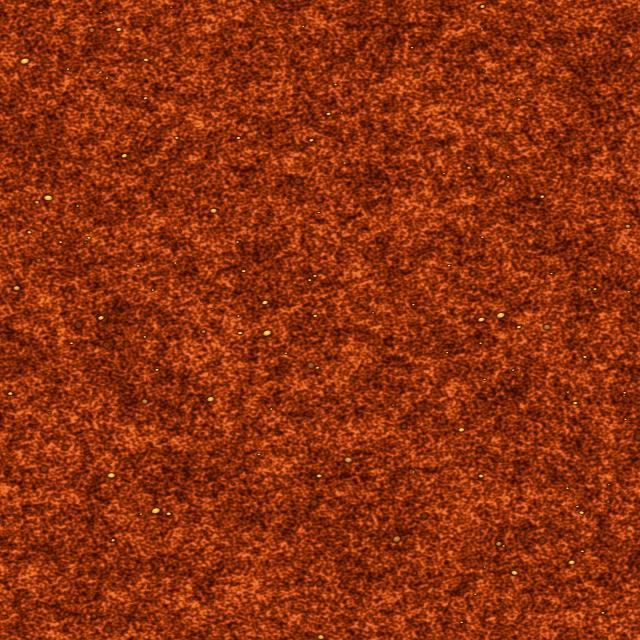
Give the GLSL for this texture, as a Shadertoy shader.

```glsl
// Draws a rusty orange mottled surface strewn with tiny yellow flecks and dark-rimmed pits.

vec3 hash3(vec2 cell, int seed) {
    uvec3 v = uvec3(ivec3(ivec2(cell) + 4096, seed + 17));
    v = v * 1664525u + 1013904223u;
    v.x += v.y * v.z; v.y += v.z * v.x; v.z += v.x * v.y;
    v ^= v >> 16u;
    v.x += v.y * v.z; v.y += v.z * v.x; v.z += v.x * v.y;
    return vec3(v >> 8u) / 16777216.0;
}

mat2 rotation(float angle) {
    float c = cos(angle), s = sin(angle);
    return mat2(c, s, -s, c);
}

float slope(vec2 cell, vec2 corner, vec2 f, int seed) {
    float angle = 6.2832 * hash3(cell + corner, seed).x;
    return dot(vec2(cos(angle), sin(angle)), f - corner);
}

// Gradient noise scaled to unit standard deviation
float gradientNoise(vec2 p, int seed) {
    vec2 cell = floor(p), f = fract(p);
    vec2 u = f * f * f * (f * (f * 6.0 - 15.0) + 10.0);
    float low = mix(slope(cell, vec2(0, 0), f, seed), slope(cell, vec2(1, 0), f, seed), u.x);
    float high = mix(slope(cell, vec2(0, 1), f, seed), slope(cell, vec2(1, 1), f, seed), u.x);
    return mix(low, high, u.y) / 0.216;
}

// Layered mottling, slightly stretched sideways, with fine dark creases
float mottle(vec2 p) {
    p *= vec2(0.85, 1.1);
    float sum = 0.0, power = 0.0, frequency = 7.0, weight = 0.22;
    for (int i = 0; i < 6; i++) {
        sum += weight * gradientNoise(rotation(float(i) * 1.1 + 0.4) * p * frequency, i);
        power += weight * weight;
        frequency *= 1.95;
        weight *= 1.38;
    }
    float crease = 1.0 - smoothstep(0.0, 0.4, abs(gradientNoise(rotation(0.7) * p * 85.0, 9)));
    return sum / sqrt(power) + 0.09 - 0.55 * crease;
}

// Piecewise ramp from dark brown to pale orange
vec3 rustRamp(float z) {
    vec3 color = mix(vec3(0.24, 0.05, 0.0), vec3(0.36, 0.09, 0.01), clamp((z + 2.5) / 1.0, 0.0, 1.0));
    color = mix(color, vec3(0.45, 0.14, 0.02), clamp((z + 1.5) / 0.84, 0.0, 1.0));
    color = mix(color, vec3(0.55, 0.18, 0.02), clamp((z + 0.66) / 0.7, 0.0, 1.0));
    color = mix(color, vec3(0.66, 0.22, 0.04), clamp((z - 0.04) / 0.65, 0.0, 1.0));
    color = mix(color, vec3(0.81, 0.32, 0.09), clamp((z - 0.69) / 0.79, 0.0, 1.0));
    return mix(color, vec3(0.93, 0.47, 0.2), clamp((z - 1.48) / 1.2, 0.0, 1.0));
}

// One scattered layer: each chosen cell holds a fleck with a dark rim
vec3 addFlecks(vec3 color, vec2 p, int layer, float pixel) {
    float count = 17.0 + 2.0 * float(layer);
    vec2 g = p * count + vec2(0.37, 0.61) * float(layer);
    vec2 cell = floor(g);
    vec3 place = hash3(cell, 20 + layer), kind = hash3(cell, 40 + layer);
    if (place.z > 0.17) return color;

    vec2 q = (g - cell - mix(vec2(0.23), vec2(0.77), place.xy)) / count;
    q = rotation(0.5 * (kind.z - 0.6)) * q;
    float radius = mix(0.0016, 0.0052, kind.x * kind.x * kind.x);
    float bright = smoothstep(0.5, 0.75, kind.y);
    float elongation = mix(1.05, 1.3, bright);
    float d = length(q * vec2(1.0 / elongation, elongation));

    float rim = 1.0 - smoothstep(radius, radius * 1.7 + pixel, d);
    color = mix(color, vec3(0.25, 0.06, 0.0), 0.75 * rim);
    float core = 1.0 - smoothstep(radius - pixel, radius + 0.5 * pixel, d);
    vec3 body = mix(vec3(0.57, 0.26, 0.04), vec3(0.87, 0.64, 0.1), bright);
    color = mix(color, body, core * mix(0.65, 1.0, bright));
    float glint = 1.0 - smoothstep(0.2 * radius, 0.8 * radius + pixel, length(q - vec2(0.0, 0.25 * radius)));
    return mix(color, vec3(1.0, 0.9, 0.5), glint * core * bright * 0.8);
}

void mainImage(out vec4 fragColor, in vec2 fragCoord) {
    vec2 p = fragCoord / iResolution.y;
    vec3 color = rustRamp(mottle(p));
    for (int layer = 0; layer < 4; layer++) {
        color = addFlecks(color, p, layer, 1.0 / iResolution.y);
    }
    fragColor = vec4(color, 1.0);
}
```
